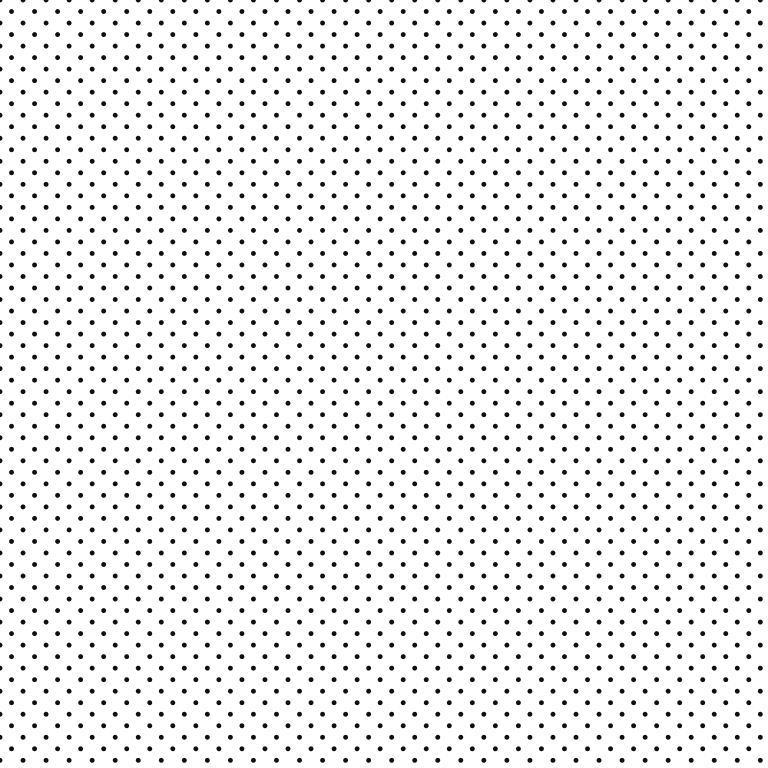
Write a Shadertoy shader that draws this pattern.

```glsl
// Small black polka dots in a staggered diagonal grid on white.

const float PERIOD     = 0.03;     // repeat size; 33 1/3 repeats across and down
const float DOT_RADIUS = 0.00314;  // in canvas units
const vec2  ANCHOR     = vec2(0.0, 1.0);  // one dot is centred on the top left corner
const vec3  PAPER      = vec3(1.0);
const vec3  INK        = vec3(0.06);

// Distance to the nearest point of a square grid with the given spacing
float gridDistance(vec2 p, float spacing) {
    vec2 cell = p / spacing;
    return length(cell - floor(cell + 0.5)) * spacing;
}

// Signed distance to the dots: corners and centres of every repeat
float dotDistance(vec2 p) {
    float corners = gridDistance(p, PERIOD);
    float centres = gridDistance(p + 0.5 * PERIOD, PERIOD);
    return min(corners, centres) - DOT_RADIUS;
}

void mainImage(out vec4 fragColor, in vec2 fragCoord) {
    float pixel = 1.0 / iResolution.y;
    vec2 p = fragCoord * pixel - ANCHOR;

    // Edge smoothed over one pixel
    float coverage = clamp(0.5 - dotDistance(p) / pixel, 0.0, 1.0);
    fragColor = vec4(mix(PAPER, INK, coverage), 1.0);
}
```
